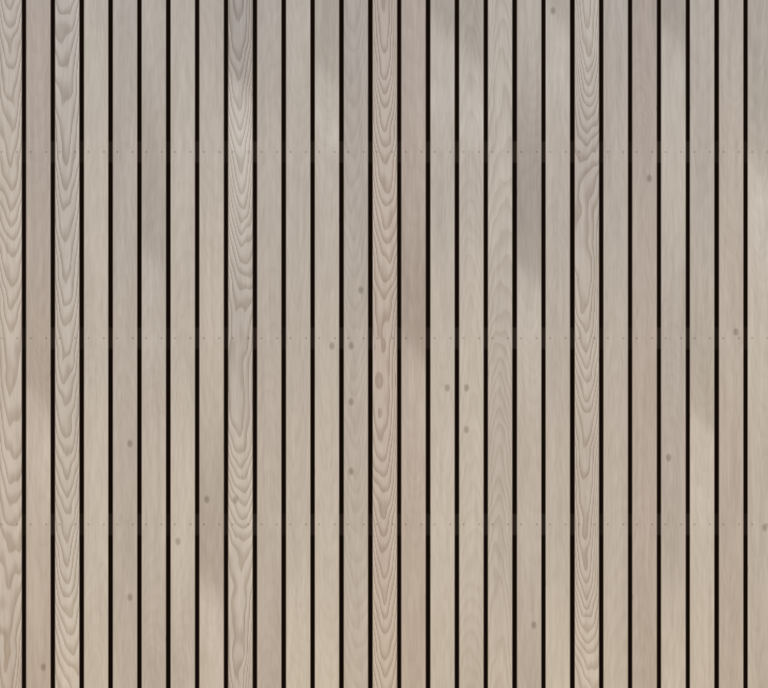
A WebGL 2 fragment shader for this texture:

```glsl
#version 300 es
precision highp float;
// Wall of narrow weathered timber boards with dark open gaps between them.
// Each board gets its own tone, stains and grain from hashed noise; arched
// growth rings are contours of a parabola, and battens show in the gaps.

uniform vec2 u_resolution;
out vec4 fragColor;

const float BOARDS = 26.61;          // boards across the canvas width
const float GAP_OFFSET = 0.831;      // first gap, in board pitches
const float GAP_HALF = 0.071;        // half gap width, in board pitches
const float GAP_SOFT = 0.042;        // softness of the board edge
const float BATTEN_STEP = 0.2425;    // spacing of battens, canvas widths
const float BATTEN_START = 0.213;    // height of the lowest batten
const float BATTEN_HALF = 0.014;
const float NAIL_SIDE = 0.27;        // nail distance from the board centre
const float NAIL_RADIUS = 0.0013;
const float RING_RATE = 30.0;        // growth rings per canvas width
const float RING_BEND = 10.0;        // how steeply the arches fall off

const vec3 WOOD_GREY = vec3(0.675, 0.630, 0.595);
const vec3 WOOD_PALE = vec3(0.755, 0.712, 0.660);
const vec3 WOOD_PINK = vec3(0.715, 0.645, 0.590);
const vec3 WARM_TINT = vec3(0.020, 0.004, -0.022);
const vec3 GAP_DARK = vec3(0.065, 0.040, 0.022);
const vec3 BATTEN = vec3(0.150, 0.118, 0.098);

float hash(vec2 p) {
    vec3 q = fract(vec3(p.xyx) * 0.1031);
    q += dot(q, q.yzx + 33.33);
    return fract((q.x + q.y) * q.z);
}

float noise(vec2 p) {
    vec2 i = floor(p), f = fract(p);
    f = f * f * (3.0 - 2.0 * f);
    return mix(mix(hash(i), hash(i + vec2(1, 0)), f.x),
               mix(hash(i + vec2(0, 1)), hash(i + vec2(1, 1)), f.x), f.y);
}

// Fine fibres running along the board, roughly in -1..1.
float fibres(float u, float y, float seed) {
    float bend = 0.12 * noise(vec2(seed, y * 9.0));
    float coarse = noise(vec2((u + bend) * 8.0 + seed, y * 10.0));
    float fine = noise(vec2((u + bend) * 17.0 + seed, y * 55.0));
    return coarse + fine - 1.0;
}

// Arched growth rings, with a sharp dark late-wood side.
float rings(float u, float y, float seed, float facing) {
    float centre = 0.35 * (noise(vec2(seed, y * 5.0)) - 0.5);
    float wander = 5.0 * noise(vec2(u * 1.2 + seed, y * 6.0))
                 + 0.7 * noise(vec2(u * 5.0 + seed, y * 45.0));
    float level = RING_BEND * (u - centre) * (u - centre)
                + facing * y * RING_RATE + wander;
    float t = fract(level);
    float line = smoothstep(0.25, 0.85, t) * (1.0 - smoothstep(0.85, 1.0, t));
    return (line - 0.36) * (1.0 - smoothstep(0.3, 0.8, fwidth(level)));
}

vec3 board(float id, float u, float y, float top) {
    float seed = id * 37.0 + 11.0;
    float tone = hash(vec2(id, 3.0)), kind = hash(vec2(id, 7.0));

    // Board tone, slow stains, and a warmer foot than head
    float stain = noise(vec2(seed + u * 0.7, y * 4.5));
    vec3 wood = mix(WOOD_GREY, WOOD_PALE, clamp(0.5 * tone + 0.75 * stain, 0.0, 1.0));
    wood = mix(wood, WOOD_PINK, 0.55 * smoothstep(0.55, 1.0, hash(vec2(id, 5.0))));
    wood += WARM_TINT * (1.0 - 1.6 * y / top);
    wood -= 0.022 * smoothstep(0.45, 1.0, y / top);

    // Weathering that stops at some height, with a bleached patch beside it
    float stop = top * hash(vec2(id, 13.0)) - 0.04 * u;
    float worn = step(0.5, hash(vec2(id, 17.0)));
    wood -= 0.045 * worn * smoothstep(-0.02, 0.02, y - stop)
          * (1.0 - smoothstep(0.05, 0.3, y - stop));
    float bleach = exp(-pow((y - stop + 0.07) / 0.06, 2.0));
    wood += vec3(0.050, 0.054, 0.058) * worn * bleach * noise(vec2(u * 3.0 + seed, y * 25.0));

    // Grain: fibres everywhere, bold rings on a few boards
    float boldness = mix(0.12, 1.0, smoothstep(0.55, 0.9, kind));
    float facing = hash(vec2(id, 19.0)) < 0.5 ? -1.0 : 1.0;
    wood += 0.030 * fibres(u, y, seed);
    wood -= vec3(0.085, 0.092, 0.098) * boldness * rings(u, y, seed, facing);

    // Rare small knots
    vec2 cell = vec2(u * 3.0 + seed, y * 55.0);
    float knot = step(0.992, hash(floor(cell)));
    wood -= 0.12 * knot * (1.0 - smoothstep(0.1, 0.4, length(fract(cell) - 0.5)));
    return wood;
}

void main() {
    vec2 p = gl_FragCoord.xy / u_resolution.x;
    float pixel = 1.0 / u_resolution.x;
    float top = u_resolution.y / u_resolution.x;
    float x = p.x * BOARDS - GAP_OFFSET;
    float id = floor(x) + 30.0;
    float u = fract(x) - 0.5;
    float fromBatten = (fract((p.y - BATTEN_START) / BATTEN_STEP + 0.5) - 0.5) * BATTEN_STEP;

    // Boards with a pair of nails at every batten
    vec3 wood = board(id, u, p.y, top);
    vec2 nail = vec2((abs(u) - NAIL_SIDE) / BOARDS, fromBatten);
    wood -= 0.10 * (1.0 - smoothstep(0.0, NAIL_RADIUS + pixel, length(nail)));

    // Gaps, with battens faintly visible behind
    float gapId = floor(x + 0.5) + 30.0;
    float lit = 1.0 - smoothstep(-0.002, 0.002, abs(fromBatten) - BATTEN_HALF);
    vec3 gap = mix(GAP_DARK, BATTEN, lit * mix(0.35, 1.0, hash(vec2(gapId, 23.0))));
    float halfWidth = GAP_HALF * mix(0.92, 1.08, hash(vec2(gapId, 29.0)));
    float soft = max(GAP_SOFT, 0.75 * pixel * BOARDS);
    float face = smoothstep(-soft, soft, 0.5 - abs(u) - halfWidth);
    fragColor = vec4(mix(gap, wood, face), 1.0);
}
```
